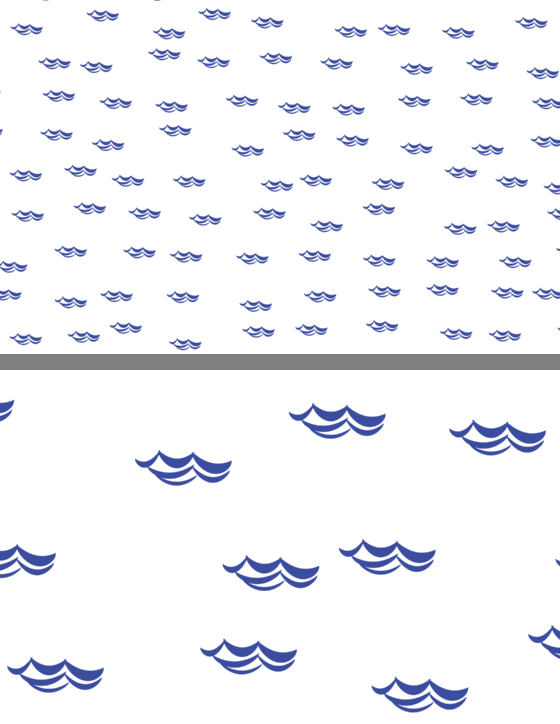
Top, the full canvas; bottom, a detail of the centre.
Reproduce this pattern procedurally as a WebGL 1 fragment shader.

```glsl
precision highp float;
// Small blue wave marks scattered loosely over a white ground.

#define CELL vec2(0.174, 0.110)     // scatter cell, in canvas heights
#define WAVE_WIDTH 0.091            // width of one mark, in canvas heights
#define JITTER vec2(0.44, 0.56)     // random travel inside a cell
#define MARGIN vec2(0.015, 0.22)    // smallest offset inside a cell
#define FULLNESS 0.38               // lower values thicken the crests
#define SOFTNESS 1.4                // edge width, in output samples
#define INK vec3(0.23, 0.30, 0.62)
#define PAPER vec3(1.0)

uniform vec2 u_resolution;

float hash(vec2 p) {
  return fract(sin(dot(p, vec2(127.1, 311.7))) * 43758.5453);
}

// Coverage of a hanging crescent from a to b, between two sagging curves.
float crescent(vec2 p, vec2 a, vec2 b, float upperSag, float lowerSag, float px) {
  float t = clamp((p.x - a.x) / (b.x - a.x), 0.0, 1.0);
  float bow = 4.0 * t * (1.0 - t);
  float chord = mix(a.y, b.y, t);
  float top = chord - upperSag * bow;
  float bottom = top - (lowerSag - upperSag) * pow(bow, FULLNESS);
  float overlap = min(top, p.y + 0.5 * px) - max(bottom, p.y - 0.5 * px);
  return clamp(overlap / px, 0.0, 1.0);
}

// One mark: x runs from 0 to 1, y is up and measured in mark widths.
float waveMark(vec2 p, float px) {
  // Crested upper band
  float ink = crescent(p, vec2(0.00, 0.08), vec2(0.26, 0.17), 0.07, 0.135, px);
  ink += crescent(p, vec2(0.24, 0.17), vec2(0.61, 0.15), 0.08, 0.18, px);
  ink = max(ink, crescent(p, vec2(0.59, 0.15), vec2(1.00, 0.06), 0.07, 0.18, px));
  // Middle ripples
  float ripple = crescent(p, vec2(0.13, 0.00), vec2(0.61, 0.02), 0.075, 0.14, px);
  ripple = max(ripple, crescent(p, vec2(0.59, 0.01), vec2(0.98, -0.04), 0.095, 0.155, px));
  // Thin lowest ripple
  ripple += crescent(p, vec2(0.21, -0.08), vec2(0.64, -0.09), 0.075, 0.115, px);
  return min(ink + ripple, 1.0);
}

void main() {
  vec2 grid = gl_FragCoord.xy / u_resolution.y / CELL;

  // Slide each row by its own amount to break up the columns
  float row = floor(grid.y);
  grid.x += hash(vec2(row, 7.0));

  // Random anchor that keeps the whole mark inside its cell
  vec2 cell = floor(grid);
  vec2 random = vec2(hash(cell + 3.1), hash(cell + 17.7));
  vec2 local = (grid - cell - MARGIN - JITTER * random) * CELL / WAVE_WIDTH;

  // Average across the edge width so steep flanks and tips are smooth too
  float px = SOFTNESS / (u_resolution.y * WAVE_WIDTH);
  float ink = 0.0;
  for (int i = 0; i < 5; i++) {
    float shift = (float(i) - 2.0) / 5.0 * px;
    ink += waveMark(local + vec2(shift, 0.0), px) / 5.0;
  }
  gl_FragColor = vec4(mix(PAPER, INK, ink), 1.0);
}
```
